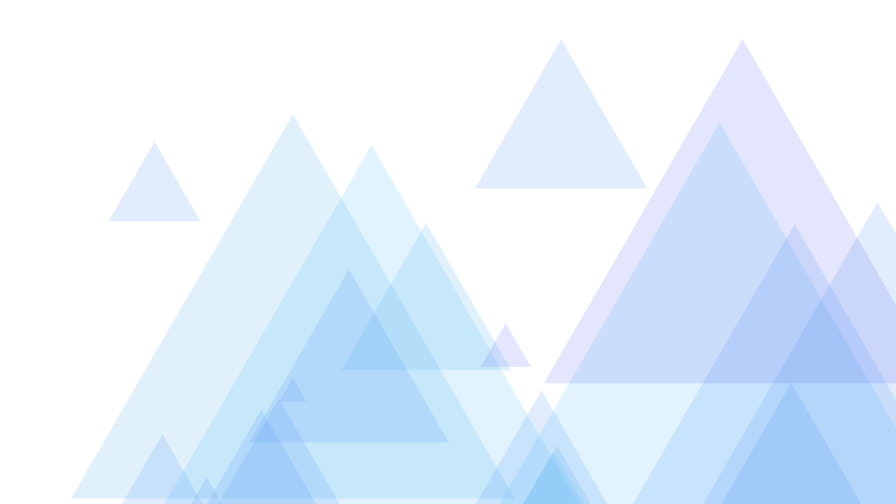
A Shadertoy shader for this background:

```glsl
const float GRID_HEIGHT = 9.0;   // canvas height in grid units
const float OPACITY = 0.17;      // strength of each glass layer
const float BELOW = -1.0;        // base hidden under the lower edge
const vec3 PAPER  = vec3(1.0);
const vec3 SKY    = vec3(0.30, 0.67, 0.93);
const vec3 CYAN   = vec3(0.30, 0.73, 0.97);
const vec3 BLUE   = vec3(0.31, 0.58, 0.95);
const vec3 VIOLET = vec3(0.36, 0.43, 0.94);

// Each peak: apex x, apex y, base y
const vec3 SKY_PEAKS[3] = vec3[3](
    vec3(5.23, 6.96, 0.10), vec3(7.61, 5.02, 2.39), vec3(9.95, 1.04, BELOW));
const vec3 CYAN_PEAKS[3] = vec3[3](
    vec3(6.635, 6.41, BELOW), vec3(12.85, 6.81, BELOW), vec3(9.88, 0.94, BELOW));
const vec3 VIOLET_PEAKS[2] = vec3[2](
    vec3(9.03, 3.23, 2.45), vec3(13.26, 8.30, 2.155));
const vec3 FLOATING_BLUE[4] = vec3[4](
    vec3(2.76, 6.47, 5.05), vec3(6.23, 4.19, 1.10),
    vec3(10.02, 8.30, 5.635), vec3(5.23, 2.25, 1.83));

// Blue peaks rising from below the canvas: apex only
const vec2 GROUNDED_BLUE[8] = vec2[8](
    vec2(14.19, 5.00), vec2(15.67, 5.395), vec2(14.13, 2.165), vec2(9.67, 2.03),
    vec2(2.90, 1.25), vec2(3.69, 0.48), vec2(4.67, 1.69), vec2(4.98, 1.88));

// Distance bound of an upright equilateral triangle
float peakDistance(vec2 p, vec3 peak) {
    vec2 fromApex = vec2(abs(p.x - peak.x), p.y - peak.y);
    float sides = dot(fromApex, vec2(0.8660254, 0.5));
    return max(sides, peak.z - p.y);
}

// Lays one translucent peak over the colour
vec3 layPeak(vec3 color, vec2 p, vec3 peak, vec3 tint) {
    float pixel = GRID_HEIGHT / iResolution.y;
    float cover = clamp(0.5 - peakDistance(p, peak) / pixel, 0.0, 1.0);
    return mix(color, tint, OPACITY * cover);
}

void mainImage(out vec4 fragColor, in vec2 fragCoord) {
    vec2 p = fragCoord / iResolution.y * GRID_HEIGHT;
    vec3 color = PAPER;

    // Pale peaks at the back
    for (int i = 0; i < 3; i++) {
        color = layPeak(color, p, SKY_PEAKS[i], SKY);
        color = layPeak(color, p, CYAN_PEAKS[i], CYAN);
    }

    // Blue peaks in the middle
    for (int i = 0; i < 4; i++)
        color = layPeak(color, p, FLOATING_BLUE[i], BLUE);
    for (int i = 0; i < 8; i++)
        color = layPeak(color, p, vec3(GROUNDED_BLUE[i], BELOW), BLUE);

    // Violet peaks in front
    for (int i = 0; i < 2; i++)
        color = layPeak(color, p, VIOLET_PEAKS[i], VIOLET);

    fragColor = vec4(color, 1.0);
}
```
